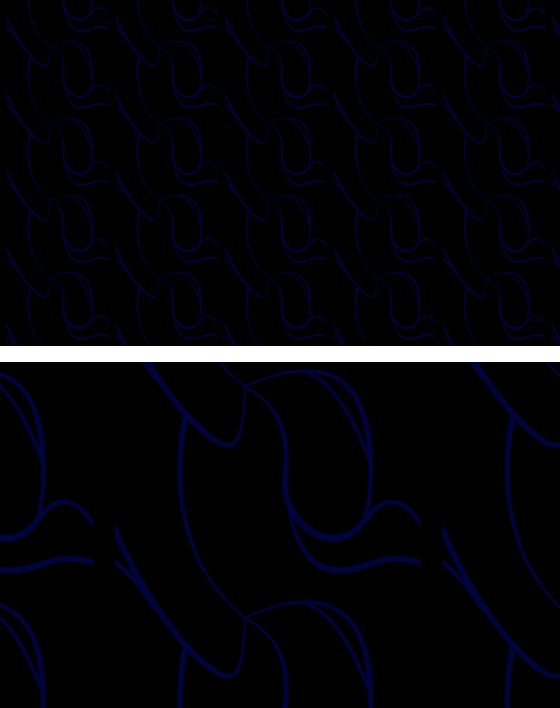
Top: the whole. Bottom: its middle third, enlarged.
Give the GLSL for this pattern, as a Shadertoy shader.

```glsl
const vec2 CELL = vec2(224.5, 158.5);   // repeat size, canvas width = 1152

vec2 cubicPoint(vec2 a, vec2 b, vec2 c, vec2 d, float t) {
    float s = 1.0 - t;
    return s * s * s * a + 3.0 * s * t * (s * b + t * c) + t * t * t * d;
}

// Signed distance to a tapering cubic stroke that repeats vertically
float stroke(vec2 p, vec2 a, vec2 b, vec2 c, vec2 d, float startWidth, float endWidth) {
    float nearest = 1e5;
    vec2 previous = a;
    for (int i = 1; i <= 14; i++) {
        float t = float(i) / 14.0;
        vec2 current = cubicPoint(a, b, c, d, t);
        vec2 along = current - previous;
        vec2 offset = p - previous;
        offset.y -= CELL.y * round(offset.y / CELL.y);
        float h = clamp(dot(offset, along) / dot(along, along), 0.0, 1.0);
        float halfWidth = mix(startWidth, endWidth, t + (h - 1.0) / 14.0);
        nearest = min(nearest, length(offset - h * along) - halfWidth);
        previous = current;
    }
    return nearest;
}

// Loose hanging loop on the left and the long arc falling to the knot
float leftTendrils(vec2 p) {
    float d = stroke(p, vec2(-92, 68), vec2(-78, 30), vec2(-48, -17), vec2(-23, -35), 2.0, 1.9);
    d = min(d, stroke(p, vec2(-23, -35), vec2(-8, -46), vec2(-1, -42), vec2(0), 1.9, 0.6));
    d = min(d, stroke(p, vec2(-93, 41), vec2(-82, 33), vec2(-76, 28), vec2(-62, 6), 1.8, 1.0));
    return min(d, stroke(p, vec2(-41, 137), vec2(-50, 95), vec2(-45, 35), vec2(0), 2.0, 0.7));
}

// Rounded leaf with a doubled outer edge
float leaf(vec2 p) {
    float d = stroke(p, vec2(0), vec2(38, 18), vec2(85, 22), vec2(86, -51), 0.7, 1.9);
    d = min(d, stroke(p, vec2(42, 10), vec2(62, 2), vec2(74, -22), vec2(86, -51), 1.0, 1.4));
    d = min(d, stroke(p, vec2(86, -51), vec2(87, -70), vec2(85, -86), vec2(79, -97), 1.7, 1.1));
    d = min(d, stroke(p, vec2(0), vec2(22, -12), vec2(30, -28), vec2(28, -58), 0.7, 1.8));
    return min(d, stroke(p, vec2(28, -58), vec2(23, -84), vec2(44, -104), vec2(60, -104), 1.8, 2.5));
}

// Two wavy tails leaving the leaf to the right
float rightTails(vec2 p) {
    float d = stroke(p, vec2(60, -104), vec2(82, -104), vec2(84, -79), vec2(100, -79), 2.5, 1.5);
    d = min(d, stroke(p, vec2(100, -79), vec2(110, -79), vec2(117, -88), vec2(123, -98), 1.5, 1.4));
    d = min(d, stroke(p, vec2(28, -66), vec2(30, -100), vec2(42, -126), vec2(64, -126), 0.7, 2.1));
    return min(d, stroke(p, vec2(64, -126), vec2(84, -126), vec2(96, -111), vec2(124, -122), 2.1, 1.9));
}

void mainImage(out vec4 fragColor, in vec2 fragCoord) {
    float pixel = 1152.0 / iResolution.x;
    vec2 p = fragCoord * pixel - vec2(103.0, 140.5);
    p.x = mod(p.x + 96.0, CELL.x) - 96.0;

    float d = min(leftTendrils(p), min(leaf(p), rightTails(p)));
    // Straight cut at both sides of the cell leaves a narrow empty gutter
    d = max(d, max(-89.0 - p.x, p.x - 120.5));

    float ink = 1.0 - smoothstep(-0.75 * pixel, 0.75 * pixel, d);
    fragColor = vec4(vec3(0.0, 0.015, 0.24) * ink, 1.0);
}
```
